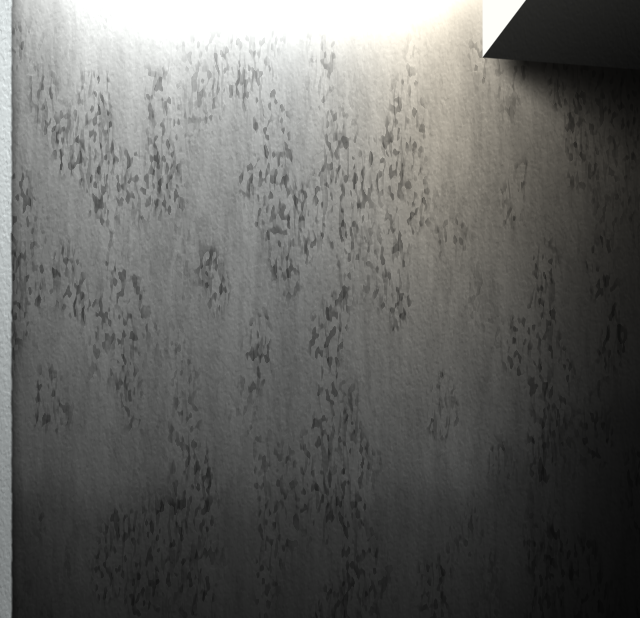
Give the GLSL for this texture, as a Shadertoy shader.

```glsl
const float CORNER_X = 0.019;              // side wall meets main wall
const vec2  BEAM_TIP = vec2(0.754, 0.907); // lowest left point of the beam
const float BEAM_SLANT = 0.73;             // x per y along its left edge
const float BEAM_DROP = 0.080;             // fall of its lower edge per x
const float GLOW_RATE = 11.0;
const float GLOW_GAIN = 0.62;
const float STREAK_GAIN = 0.13;
const float PIT_GAIN = 0.30;
const float RELIEF_GAIN = 0.20;
const vec3  WARM = vec3(1.04, 1.00, 0.92);
const vec3  COOL = vec3(0.99, 1.00, 0.99);
const vec3  SKY  = vec3(1.0, 1.0, 0.98);

vec3 hash3(vec2 cell) {
    vec3 q = fract(vec3(cell.xyx) * vec3(0.1031, 0.1030, 0.0973));
    q += dot(q, q.yxz + 33.33);
    return fract((q.xxy + q.yzz) * q.zyx);
}

// Cellular noise: seed values blended by closeness
float cellular(vec2 p) {
    vec2 base = floor(p), f = p - base;
    float sum = 0.0, weight = 0.0;
    for (int j = -1; j <= 1; j++)
    for (int i = -1; i <= 1; i++) {
        vec2 o = vec2(i, j);
        vec3 h = hash3(base + o);
        vec2 r = o + h.xy - f;
        float w = exp(-5.0 * dot(r, r));
        sum += w * h.z;
        weight += w;
    }
    return sum / weight;
}

// Plaster height: fine grain over coarser trowel marks
float plaster(vec2 p) {
    return 0.60 * cellular(p * vec2(300.0, 210.0))
         + 0.40 * cellular(p * vec2(140.0, 75.0) + 17.0);
}

// Vertical wash marks, centred on zero
float streaks(vec2 p) {
    float s = 0.35 * cellular(p * vec2(11.0, 3.4))
            + 0.30 * cellular(p * vec2(34.0, 7.0) + 41.0)
            + 0.35 * cellular(p * vec2(130.0, 17.0) + 73.0);
    return 2.0 * s - 1.0;
}

// Small dark scars gathered in patches
float pits(vec2 p) {
    vec2 bent = p + 0.0012 * sin(p.yx * vec2(91.0, 67.0));
    float patchy = smoothstep(0.40, 0.75, cellular(bent * vec2(22.0, 10.0) + 9.0));
    float scar = smoothstep(0.55, 0.85, cellular(bent * vec2(210.0, 95.0) + 5.0));
    float line = smoothstep(0.55, 0.90, cellular(bent * vec2(260.0, 38.0) + 31.0));
    return (scar + 0.6 * line) * (0.15 + 0.85 * patchy);
}

// Even light on the bare wall
float wallLight(vec2 uv) {
    float light = 0.165 + 0.53 * uv.y + 0.07 * uv.y * uv.y;
    light *= mix(1.0, 0.24, smoothstep(0.63, 1.03, uv.x));
    light *= mix(0.86, 1.0, smoothstep(CORNER_X, 0.16, uv.x));
    // soft steps of shade near the floor
    float wave = 0.012 * sin(uv.x * 31.0) + 0.008 * sin(uv.x * 73.0 + 1.0);
    float rise = 0.20 + 0.60 * max(uv.x - 0.70, 0.0) + wave;
    return light * mix(0.84, 1.0, smoothstep(-0.05, 0.05, uv.y - rise));
}

void mainImage(out vec4 fragColor, in vec2 fragCoord) {
    vec2 uv = fragCoord / iResolution.xy;
    vec2 p = fragCoord / iResolution.y;
    float aa = 1.0 / iResolution.y;

    // Main wall and its surface
    float relief = plaster(p) - plaster(p + vec2(0.001, 0.0025));
    float surface = 1.0 + STREAK_GAIN * streaks(p) + RELIEF_GAIN * relief;
    surface *= 1.0 - PIT_GAIN * pits(p);
    float warmth = smoothstep(0.42, 0.72, uv.x) * smoothstep(0.15, 0.8, uv.y);
    vec3 tint = mix(COOL, WARM, warmth);
    vec3 color = wallLight(uv) * tint;

    // Daylight spilling down and washing out the surface near the opening
    float spread = mix(0.25, 1.0, smoothstep(0.02, 0.30, uv.x));
    spread *= 1.0 - 0.45 * smoothstep(0.60, 0.76, uv.x);
    float glow = GLOW_GAIN * exp((uv.y - 1.0) * GLOW_RATE) * spread;
    color = (color + glow * tint) * mix(surface, 1.0, min(glow * 2.2, 0.9));

    // Shadow widening to the right below the beam
    float lowerEdge = BEAM_TIP.y - BEAM_DROP * (uv.x - BEAM_TIP.x);
    float reach = max(uv.x - BEAM_TIP.x, 0.0);
    float shadow = 1.0 - smoothstep(0.0, 0.02 + 0.75 * reach, lowerEdge - uv.y);
    color *= 1.0 - 0.85 * shadow * smoothstep(0.0, 0.07, reach);

    // Bright opening, then the dark beam across it
    float above = smoothstep(-aa, aa, uv.y - lowerEdge);
    float slant = BEAM_TIP.x + BEAM_SLANT * (uv.y - BEAM_TIP.y);
    float underside = 0.14 - 0.34 * reach + 0.50 * max(uv.y - lowerEdge, 0.0);
    underside += 0.02 * relief;
    vec3 beamColor = max(underside, 0.035) * vec3(1.0, 1.0, 0.96);
    float insideBeam = smoothstep(-aa, aa, uv.x - slant);
    vec3 upper = mix(SKY, beamColor, insideBeam);
    color = mix(color, upper, above * smoothstep(-aa, aa, uv.x - BEAM_TIP.x));

    // Side wall with a dark, worn corner
    float worn = 0.002 * (cellular(p * vec2(60.0, 90.0)) - 0.5);
    float fromCorner = uv.x - CORNER_X - worn;
    color *= 1.0 - 0.40 * exp(-max(fromCorner, 0.0) * 160.0);
    float sideLight = mix(0.50, 0.90, smoothstep(0.0, 1.0, uv.y));
    vec3 sideColor = sideLight * (1.0 + 0.25 * relief) * vec3(0.97, 1.0, 1.0);
    color = mix(sideColor, color, smoothstep(-2.0 * aa, aa, fromCorner));

    fragColor = vec4(clamp(color, 0.0, 1.0), 1.0);
}
```
